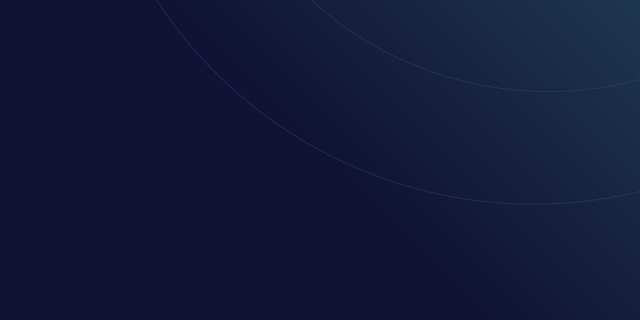
This background is drawn by a WebGL 2 fragment shader. Its source:

```glsl
#version 300 es
precision highp float;
// Dark navy backdrop with a teal glow rising diagonally to the upper right,
// crossed by two thin blue arcs. The glow is a linear ramp along the diagonal;
// the arcs are outlines of large circles centred above the canvas.

uniform vec2 u_resolution;
out vec4 fragColor;

const vec3 NAVY = vec3(0.063, 0.074, 0.204);
const vec3 TEAL = vec3(0.117, 0.214, 0.315);
const vec3 LINE_BLUE = vec3(0.230, 0.340, 0.700);

// Ramp from 0 at the start of the glow to 1 at its end, along a direction.
float linearRamp(vec2 p, vec2 direction, float start, float end) {
    return clamp((dot(p, direction) - start) / (end - start), 0.0, 1.0);
}

// Antialiased coverage of a circle outline, also for widths below one pixel.
float ringCoverage(vec2 p, vec2 center, float radius, float width, float pixel) {
    float dist = abs(length(p - center) - radius);
    float inner = max(dist - 0.5 * pixel, -0.5 * width);
    float outer = min(dist + 0.5 * pixel, 0.5 * width);
    return clamp((outer - inner) / pixel, 0.0, 1.0);
}

void main() {
    // Canvas units: height is 1, origin at the lower left.
    vec2 p = gl_FragCoord.xy / u_resolution.y;
    float aspect = u_resolution.x / u_resolution.y;
    float pixel = 1.0 / u_resolution.y;

    // Diagonal glow, from just past the middle to the upper right corner.
    float start = 0.5 * (aspect + 1.0) + 0.03;
    float glow = linearRamp(p, vec2(1.0), start, aspect + 1.0);
    vec3 color = mix(NAVY, TEAL, glow);

    // Outer and inner arcs; the inner one is fainter against the glow.
    float lineWidth = 0.0024;
    float outerArc = ringCoverage(p, vec2(1.667, 1.768), 1.406, lineWidth, pixel);
    float innerArc = ringCoverage(p, vec2(1.714, 1.818), 1.104, lineWidth, pixel);
    color = mix(color, LINE_BLUE, max(0.36 * outerArc, 0.32 * innerArc));

    fragColor = vec4(color, 1.0);
}
```
